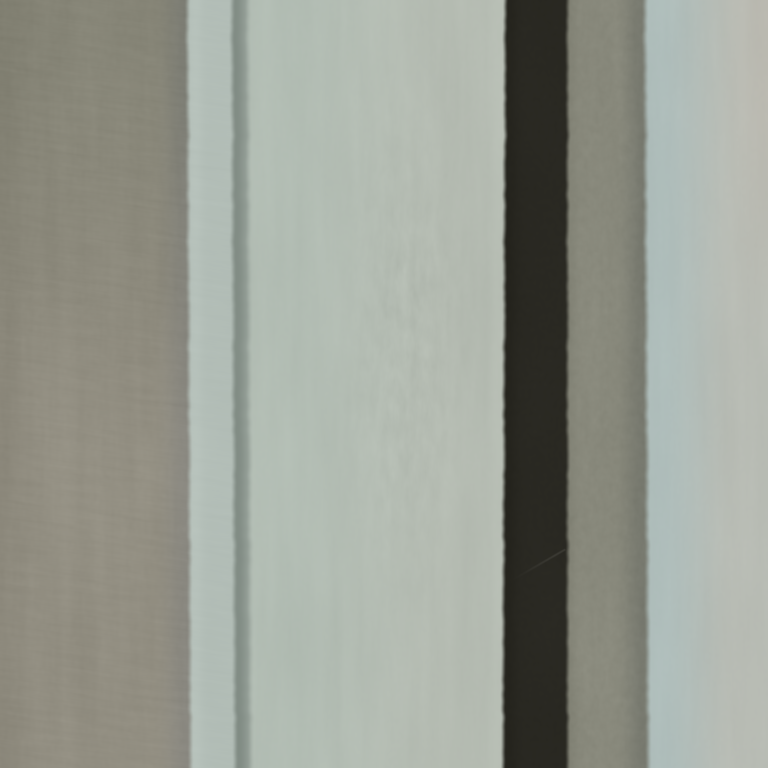
Reproduce this texture procedurally as a WebGL 1 fragment shader.

```glsl
precision highp float;
// Painted vertical boards: taupe panel, pale planks, a groove and a dark gap.

uniform vec2 u_resolution;

vec2 hashGradient(vec2 cell) {
  vec2 h = vec2(dot(cell, vec2(127.1, 311.7)), dot(cell, vec2(269.5, 183.3)));
  return fract(sin(h) * 43758.5) * 2.0 - 1.0;
}

float gradientNoise(vec2 p) {
  vec2 cell = floor(p);
  vec2 f = p - cell;
  vec2 w = f * f * f * (f * (f * 6.0 - 15.0) + 10.0);
  float a = dot(hashGradient(cell), f);
  float b = dot(hashGradient(cell + vec2(1.0, 0.0)), f - vec2(1.0, 0.0));
  float c = dot(hashGradient(cell + vec2(0.0, 1.0)), f - vec2(0.0, 1.0));
  float d = dot(hashGradient(cell + 1.0), f - 1.0);
  return mix(mix(a, b, w.x), mix(c, d, w.x), w.y);
}

float fbm(vec2 p) {
  float sum = 0.0;
  float amplitude = 0.5;
  for (int i = 0; i < 4; i++) {
    sum += amplitude * gradientNoise(p);
    p = p * 2.03 + 17.3;
    amplitude *= 0.5;
  }
  return sum;
}

// Soft step across a vertical edge
float edge(float x, float position, float softness) {
  return smoothstep(position - softness, position + softness, x);
}

// Gaussian vertical band
float band(float x, float center, float width) {
  float d = (x - center) / width;
  return exp(-d * d);
}

float segmentDistance(vec2 p, vec2 a, vec2 b) {
  vec2 ab = b - a;
  return length(p - a - ab * clamp(dot(p - a, ab) / dot(ab, ab), 0.0, 1.0));
}

void main() {
  vec2 uv = gl_FragCoord.xy / u_resolution;
  float wobble = 0.0018 * gradientNoise(vec2(3.7, uv.y * 65.0))
               + 0.0015 * gradientNoise(vec2(8.2, uv.y * 14.0));
  float x = uv.x + wobble;
  float down = 1.0 - uv.y;

  // Paint relief at several scales
  float cloud = fbm(uv * vec2(9.0, 4.0));
  float streak = fbm(uv * vec2(42.0, 4.0) + 31.0);
  float brush = fbm(vec2(uv.x * 14.0, uv.y * 130.0 + uv.x * 18.0));
  float grit = gradientNoise(uv * vec2(150.0, 120.0));

  // Taupe panel, lighter and warmer toward the bottom
  vec3 taupe = mix(vec3(0.525, 0.520, 0.465), vec3(0.575, 0.560, 0.510), smoothstep(0.0, 0.6, down));
  taupe += 0.035 * cloud + 0.035 * streak + 0.030 * brush + 0.008 * grit;
  taupe -= 0.025 * (1.0 - smoothstep(0.0, 0.05, uv.x));
  taupe += vec3(-0.040, -0.032, -0.012) * smoothstep(0.20, 0.245, uv.x);

  // Narrow pale strip
  vec3 strip = vec3(0.695, 0.738, 0.712) + 0.020 * cloud + 0.018 * brush;
  strip += 0.020 * band(x, 0.254, 0.010);

  // Broad pale plank with faint raised flecks
  vec3 plank = mix(vec3(0.700, 0.742, 0.705), vec3(0.707, 0.733, 0.695), smoothstep(0.36, 0.60, uv.x));
  plank += 0.030 * cloud + 0.030 * streak + 0.004 * grit;
  float fleckArea = band(uv.x, 0.53, 0.065) * band(uv.y, 0.54, 0.28);
  plank += 0.065 * fleckArea * fbm(uv * vec2(75.0, 28.0) + 9.0);
  plank += 0.015 * band(x, 0.648, 0.009);

  // Dark gap with a thin scratch
  vec3 gap = vec3(0.162, 0.158, 0.133) + 0.015 * cloud + 0.006 * grit;
  gap -= 0.018 * band(x, 0.661, 0.012);
  float scratch = segmentDistance(uv, vec2(0.669, 0.246), vec2(0.735, 0.284));
  gap += 0.065 * (1.0 - smoothstep(0.0, 0.0025, scratch)) * smoothstep(0.66, 0.73, uv.x);

  // Grey side board with a shaded right margin
  vec3 side = vec3(0.535, 0.537, 0.486) + 0.035 * cloud + 0.025 * streak;
  side += 0.030 * fbm(uv * vec2(95.0, 75.0)) + 0.008 * grit;
  side -= vec3(0.065, 0.060, 0.050) * smoothstep(0.800, 0.838, x);
  side -= 0.025 * band(x, 0.742, 0.009);

  // Right plank, cool at its edge and warm further right
  vec3 rightPlank = mix(vec3(0.685, 0.742, 0.732), vec3(0.720, 0.735, 0.705), smoothstep(0.86, 0.96, uv.x));
  rightPlank += 0.030 * cloud + 0.028 * streak + 0.004 * grit;
  rightPlank += vec3(0.012, -0.008, -0.012) * smoothstep(0.93, 1.0, uv.x) * smoothstep(0.5, 0.9, uv.y);

  // Assemble from left to right, with slightly leaning edges
  vec3 color = mix(taupe, strip, edge(x, 0.244 + 0.004 * down, 0.0045));
  vec3 groove = mix(vec3(0.510, 0.552, 0.522), vec3(0.610, 0.650, 0.620),
                    smoothstep(0.307, 0.327, x - 0.004 * down));
  color = mix(color, groove + 0.020 * streak, edge(x, 0.302 + 0.004 * down, 0.0045));
  color = mix(color, plank, edge(x, 0.323 + 0.004 * down, 0.0050));
  color = mix(color, gap, edge(x, 0.658 - 0.003 * down, 0.0040));
  color = mix(color, side, edge(x, 0.739, 0.0040));
  color = mix(color, rightPlank, edge(x, 0.840 + 0.004 * down, 0.0050));

  gl_FragColor = vec4(clamp(color, 0.0, 1.0), 1.0);
}
```
